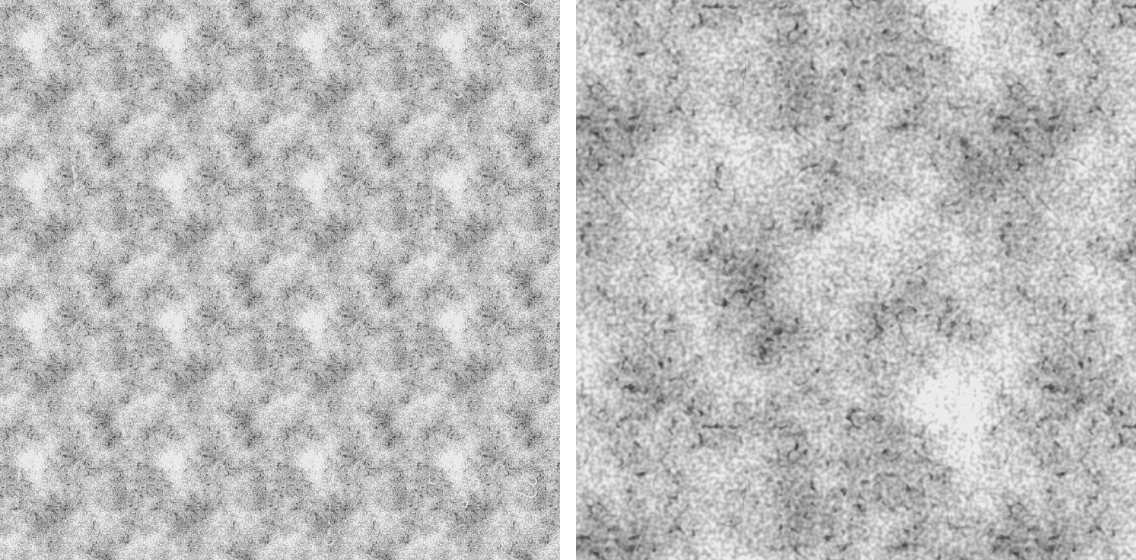
Left, the full canvas; right, a detail of the centre.
A Shadertoy shader for this texture:

```glsl
const float REPEATS = 4.0;
const float BASE_TONE = 0.755;
const float CLOUD_AMOUNT = 0.15;
const float GRAIN_AMOUNT = 0.20;
const float SPECK_AMOUNT = 0.24;
const float CRACK_AMOUNT = 0.11;
const float PATCH_WARP = 0.07;
const vec3 TINT = vec3(1.0);
const vec3 SCUFF_COLOR = vec3(0.94);
const int STREAKS = 13;
const float STREAK_WIDTH = 0.0028;
const float DROP_RADIUS = 0.006;
const int BUBBLES = 11;
const vec2 BUBBLE_CENTER = vec2(0.86, 0.08);
const vec2 BUBBLE_SPREAD = vec2(0.20, 0.17);
const float BUBBLE_LINE = 0.0011;

// Soft patches inside one repeat: center, radius, brightness
const int PATCHES = 8;
const vec4 PATCH[PATCHES] = vec4[](
    vec4(0.23, 0.71, 0.14, 0.16), vec4(0.38, 0.33, 0.13, -0.15),
    vec4(0.78, 0.91, 0.10, -0.17), vec4(0.65, 0.23, 0.11, 0.10),
    vec4(0.06, 0.63, 0.07, -0.09), vec4(0.56, 0.02, 0.10, 0.08),
    vec4(0.95, 0.03, 0.10, 0.07), vec4(0.85, 0.45, 0.15, -0.03));

float hash(vec2 p) {
    vec3 q = fract(p.xyx * 0.1031);
    q += dot(q, q.yzx + 33.33);
    return fract((q.x + q.y) * q.z);
}

// Shortest offset on a wrapping unit square
vec2 wrapped(vec2 d) { return fract(d + 0.5) - 0.5; }

float cornerSlope(vec2 cell, vec2 offset, float period, float seed) {
    float angle = 6.2832 * hash(mod(cell, period) + seed * 17.0);
    return dot(vec2(cos(angle), sin(angle)), offset);
}

// Gradient noise that wraps over the unit square
float noise(vec2 p, float period, float seed) {
    p *= period;
    vec2 i = floor(p), f = p - i;
    vec2 w = f * f * f * (f * (f * 6.0 - 15.0) + 10.0);
    vec2 e = vec2(1.0, 0.0);
    float low = mix(cornerSlope(i, f, period, seed),
                    cornerSlope(i + e, f - e, period, seed), w.x);
    float high = mix(cornerSlope(i + e.yx, f - e.yx, period, seed),
                     cornerSlope(i + 1.0, f - 1.0, period, seed), w.x);
    return mix(low, high, w.y);
}

float clouds(vec2 p) {
    float sum = 0.0, gain = 1.0, period = 5.0;
    for (int i = 0; i < 5; i++) {
        sum += gain * noise(p, period, float(i) + 1.0);
        gain *= 0.78;
        period *= 2.0;
    }
    return sum;
}

// Grey value of the repeated plaster
float plaster(vec2 p) {
    float cloud = clouds(p);
    vec2 warp = vec2(noise(p, 7.0, 11.0), noise(p, 7.0, 12.0))
              + 0.5 * vec2(noise(p, 19.0, 13.0), noise(p, 19.0, 14.0));
    float patches = 0.0;
    for (int i = 0; i < PATCHES; i++) {
        vec2 d = wrapped(p + PATCH_WARP * warp - PATCH[i].xy) / PATCH[i].z;
        patches += PATCH[i].w * exp(-dot(d, d));
    }
    float tone = BASE_TONE + patches + CLOUD_AMOUNT * cloud;

    // Fine grain and dark specks, denser in dark areas
    float grain = noise(p, 96.0, 21.0) + 0.7 * noise(p, 61.0, 22.0);
    float dirt = smoothstep(0.35, -0.45, cloud + 4.0 * patches);
    float speck = smoothstep(0.16, 0.5, noise(p, 53.0, 23.0))
                + 0.8 * smoothstep(0.2, 0.5, noise(p, 29.0, 24.0));
    tone += GRAIN_AMOUNT * grain - SPECK_AMOUNT * speck * dirt;

    // Broken hairline cracks
    float ridge = abs(noise(p + 0.03 * warp, 9.0, 31.0));
    float gaps = smoothstep(0.0, 0.25, noise(p, 13.0, 32.0));
    return tone - CRACK_AMOUNT * smoothstep(0.05, 0.0, ridge) * gaps;
}

// Pale vertical runs, each ending in a small drop
float streaks(vec2 uv, float px) {
    float sum = 0.0;
    float wear = smoothstep(-0.3, 0.25, noise(uv, 110.0, 41.0));
    for (int i = 0; i < STREAKS; i++) {
        float id = float(i);
        vec2 foot = vec2(hash(vec2(id, 51.0)), hash(vec2(id, 52.0)));
        float len = mix(0.05, 0.32, pow(hash(vec2(id, 53.0)), 2.0));
        float along = fract(uv.y - foot.y) / len;
        float sway = 0.012 * noise(vec2(0.5, uv.y), 6.0, 60.0 + id)
                   + 0.03 * (hash(vec2(id, 54.0)) - 0.5) * along;
        float x = abs(wrapped(uv - foot).x - sway);
        float width = STREAK_WIDTH * mix(0.35, 1.4, hash(vec2(id, 55.0)));
        float run = smoothstep(width + px, width - px, x)
                  * smoothstep(0.0, 0.03, along) * smoothstep(1.0, 0.5, along);
        float footSway = 0.012 * noise(vec2(0.5, foot.y), 6.0, 60.0 + id);
        vec2 d = wrapped(uv - foot - vec2(footSway, 0.0));
        float rim = abs(length(d) - DROP_RADIUS);
        float drop = smoothstep(0.002 + px, 0.0, rim) * smoothstep(0.003, -0.003, d.y);
        sum = max(sum, max(run * wear * mix(0.3, 0.7, hash(vec2(id, 56.0))), 0.75 * drop));
    }
    return sum;
}

// Cluster of irregular dried bubble outlines
float bubbles(vec2 uv, float px) {
    float sum = 0.0;
    for (int i = 0; i < BUBBLES; i++) {
        float id = float(i);
        vec2 jitter = vec2(hash(vec2(id, 71.0)), hash(vec2(id, 72.0))) - 0.5;
        vec2 d = wrapped(uv - BUBBLE_CENTER - jitter * BUBBLE_SPREAD);
        float a = atan(d.y, d.x), phase = 6.2832 * hash(vec2(id, 73.0));
        float radius = mix(0.004, 0.018, hash(vec2(id, 74.0)))
                     * (1.0 + 0.25 * sin(2.0 * a + phase) + 0.15 * sin(3.0 * a - phase));
        float rim = abs(length(d) - radius);
        float fade = 0.55 + 0.35 * sin(a + phase);
        sum = max(sum, fade * smoothstep(BUBBLE_LINE + px, BUBBLE_LINE - px, rim));
    }
    return sum;
}

void mainImage(out vec4 fragColor, in vec2 fragCoord) {
    vec2 uv = fragCoord / iResolution.xy;
    float px = 0.7 / iResolution.y;
    vec3 color = TINT * clamp(plaster(fract(uv * REPEATS)), 0.3, 0.92);
    float scuff = max(streaks(uv, px), bubbles(uv, px));
    fragColor = vec4(mix(color, SCUFF_COLOR, scuff), 1.0);
}
```
